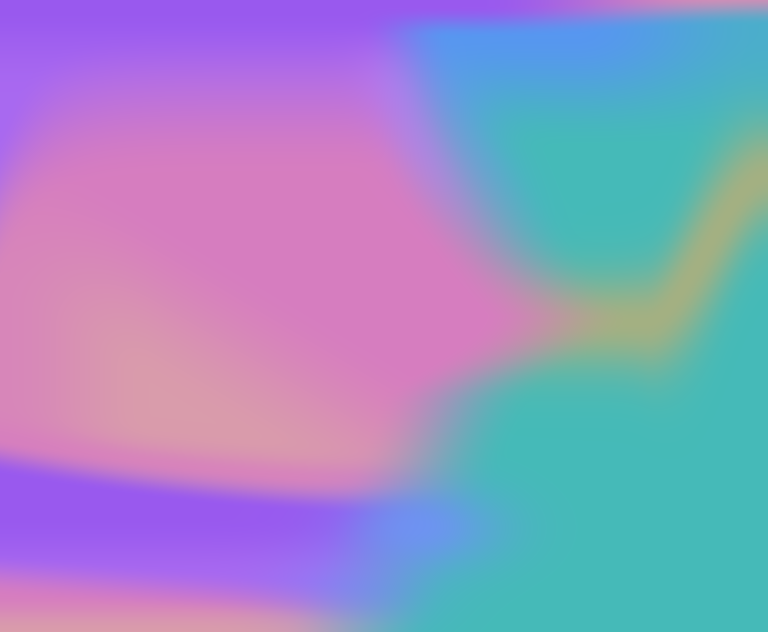
Write a Shadertoy shader that draws this background.

```glsl
// Draws a soft flowing gradient of violet, pink, blue and teal with an olive ribbon.

const vec3 VIOLET   = vec3(0.60, 0.35, 0.935);
const vec3 LILAC    = vec3(0.66, 0.41, 0.94);
const vec3 LAVENDER = vec3(0.70, 0.50, 0.96);
const vec3 PINK     = vec3(0.84, 0.49, 0.75);
const vec3 SALMON   = vec3(0.85, 0.61, 0.67);
const vec3 BLUE     = vec3(0.34, 0.59, 0.94);
const vec3 AZURE    = vec3(0.44, 0.57, 0.97);
const vec3 TEAL     = vec3(0.27, 0.73, 0.72);
const vec3 OLIVE    = vec3(0.64, 0.69, 0.51);

// Smooth 0 to 1 ramp centred on an edge
float ramp(float edge, float halfWidth, float v) {
    return smoothstep(edge - halfWidth, edge + halfWidth, v);
}

// Bell-shaped falloff around zero
float bell(float d, float width) {
    d /= width;
    return exp(-d * d);
}

// Elliptical glow
float glow(vec2 p, vec2 centre, vec2 size) {
    vec2 d = (p - centre) / size;
    return exp(-dot(d, d));
}

// Horizontal position of the border between the warm and cool halves
float borderAt(float depth) {
    float t = min(depth, 0.5);
    float upper = 0.52 + 0.10 * t + 0.62 * t * t;
    float lower = 0.57 - 0.35 * (depth - 0.7);
    return mix(upper, lower, smoothstep(0.49, 0.64, depth));
}

// Violet sky, pink body with a salmon slope, violet band below
vec3 warmSide(vec2 p) {
    float skyEdge = 0.15 + 0.17 * exp(-p.x / 0.05);
    vec3 sky = mix(VIOLET, LILAC, smoothstep(0.0, 0.15, p.y));
    vec3 color = mix(sky, PINK, ramp(skyEdge + 0.01, 0.12, p.y));

    float slope = p.y - (0.27 + 0.72 * p.x);
    float salmon = smoothstep(-0.08, 0.20, slope) * (0.3 + 0.7 * smoothstep(0.0, 0.2, p.x));
    color = mix(color, SALMON, salmon);

    float bandTop = 0.722 + 0.22 * p.x - 0.17 * p.x * p.x;
    float bandBottom = 0.91 + 0.10 * p.x;
    color = mix(color, PINK, 0.8 * bell(p.y - bandTop + 0.025, 0.03));
    vec3 band = mix(VIOLET, LILAC, smoothstep(0.82, 0.92, p.y));
    color = mix(color, band, ramp(bandTop, 0.028, p.y));
    vec3 floorColor = mix(PINK, SALMON, smoothstep(0.94, 1.0, p.y));
    return mix(color, floorColor, ramp(bandBottom, 0.035, p.y));
}

// Blue fading down to teal, crossed by the curved olive ribbon
vec3 coolSide(vec2 p) {
    float blue = 1.0 - smoothstep(0.05, 0.24, p.y);
    blue *= 1.0 - 0.65 * smoothstep(0.75, 1.0, p.x);
    vec3 color = mix(TEAL, BLUE, blue);

    float ribbonY = 0.51 - 0.23 * smoothstep(0.84, 1.0, p.x);
    float width = 0.075 + 0.04 * bell(p.x - 0.92, 0.06);
    return mix(color, OLIVE, bell(p.y - ribbonY, width));
}

void mainImage(out vec4 fragColor, in vec2 fragCoord) {
    vec2 uv = fragCoord / iResolution.xy;
    vec2 p = vec2(uv.x, 1.0 - uv.y); // y is depth below the top edge

    // Join both halves along the winding border
    float border = borderAt(p.y);
    float spread = 0.06 + 0.04 * smoothstep(0.05, 0.35, p.y);
    float side = ramp(border, spread, p.x);
    vec3 color = mix(warmSide(p), coolSide(p), side);

    // Lavender rim and azure haze along the upper border
    float rimSpan = smoothstep(0.03, 0.16, p.y) * (1.0 - smoothstep(0.22, 0.42, p.y));
    color = mix(color, LAVENDER, 0.55 * rimSpan * bell(p.x - border + 0.03, 0.045));
    color = mix(color, AZURE, 0.35 * rimSpan * bell(p.x - border - 0.04, 0.05));

    // Blue tongue at the end of the lower band
    color = mix(color, AZURE, 0.85 * glow(p, vec2(0.55, 0.835), vec2(0.10, 0.065)));
    color = mix(color, AZURE, 0.45 * glow(p, vec2(0.46, 0.94), vec2(0.10, 0.07)));

    // Thin strip across the top, violet turning salmon
    vec3 strip = mix(VIOLET, mix(PINK, SALMON, 0.5), smoothstep(0.62, 0.95, p.x));
    float stripEdge = 0.035 - 0.02 * smoothstep(0.6, 1.0, p.x);
    color = mix(strip, color, ramp(stripEdge, 0.025, p.y));

    fragColor = vec4(color, 1.0);
}
```
